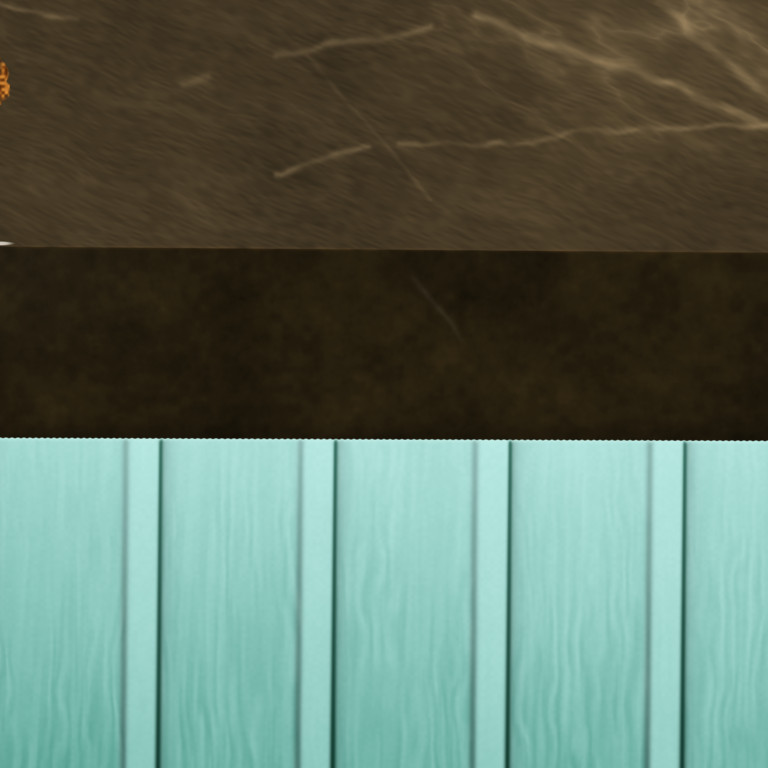
Write a Shadertoy shader that draws this texture.

```glsl
float hash(vec2 p) {
    return fract(sin(dot(p, vec2(127.1, 311.7))) * 43758.5453);
}

float noise(vec2 p) {
    vec2 i = floor(p), f = fract(p);
    f = f * f * (3.0 - 2.0 * f);
    return mix(mix(hash(i), hash(i + vec2(1, 0)), f.x),
               mix(hash(i + vec2(0, 1)), hash(i + vec2(1, 1)), f.x), f.y);
}

float fbm(vec2 p) {
    float sum = 0.0, gain = 0.5;
    for (int i = 0; i < 5; i++) {
        sum += gain * noise(p);
        p = mat2(1.6, 1.2, -1.2, 1.6) * p + 7.3;
        gain *= 0.5;
    }
    return sum;
}

// Soft wandering vein between two points
float vein(vec2 p, vec2 a, vec2 b, float width) {
    p.y += 0.022 * (fbm(p * 16.0) - 0.48);
    vec2 ab = b - a;
    float t = clamp(dot(p - a, ab) / dot(ab, ab), 0.0, 1.0);
    float d = length(p - a - ab * t) / width;
    return exp(-d * d) * (0.35 + noise(p * 45.0));
}

vec3 stoneTop(vec2 p) {
    vec2 q = mat2(0.92, 0.39, -0.39, 0.92) * p;
    q = vec2(dot(p, vec2(0.92, -0.39)), dot(p, vec2(0.39, 0.92)));
    q.y += 0.012 * noise(p * 14.0);
    float streak = noise(q * vec2(28.0, 150.0)) - 0.5;
    float fine = noise(q * vec2(75.0, 290.0)) - 0.5;
    float cloud = fbm(p * 5.0 + 2.0) - 0.48;
    vec3 col = vec3(0.265, 0.218, 0.143);
    col *= 1.0 + 0.13 * streak + 0.17 * fine + 0.4 * cloud;

    // Pale veins, densest at the upper right
    float ridge = 1.0 - abs(2.0 * fbm(q * vec2(4.0, 11.0) + 4.0) - 0.96);
    float corner = smoothstep(0.45, 1.0, p.x) * smoothstep(0.76, 0.96, p.y);
    float pale = pow(ridge, 14.0) * (0.15 + 0.6 * corner) + 0.25 * corner;
    pale += vein(p, vec2(0.36, 0.93), vec2(0.56, 0.965), 0.005) * 0.6;
    pale += vein(p, vec2(0.62, 0.98), vec2(1.0, 0.84), 0.007) * 0.8;
    pale += vein(p, vec2(0.86, 1.0), vec2(1.0, 0.875), 0.007) * 0.7;
    pale += vein(p, vec2(0.52, 0.81), vec2(1.0, 0.84), 0.004) * 0.6;
    pale += vein(p, vec2(0.36, 0.775), vec2(0.48, 0.807), 0.004) * 0.6;
    pale += vein(p, vec2(0.4, 0.93), vec2(0.56, 0.74), 0.003) * 0.3;
    pale += vein(p, vec2(0.0, 0.995), vec2(0.1, 0.977), 0.004) * 0.6;
    pale += vein(p, vec2(0.24, 0.89), vec2(0.27, 0.9), 0.006) * 0.5;
    col += vec3(0.19, 0.165, 0.125) * pale;

    // Amber fragment and white fleck on the left border
    float amber = length((p - vec2(0.0, 0.89)) / vec2(0.011, 0.026));
    amber += 0.8 * (noise(p * 170.0) - 0.5);
    vec3 amberCol = mix(vec3(0.3, 0.12, 0.02), vec3(0.9, 0.58, 0.22), noise(p * 240.0));
    col = mix(col, amberCol, 1.0 - smoothstep(0.7, 1.1, amber));
    float fleck = length((p - vec2(0.0, 0.683)) / vec2(0.018, 0.003));
    return mix(col, vec3(0.8, 0.77, 0.72), 1.0 - smoothstep(0.4, 1.2, fleck));
}

vec3 stoneFront(vec2 p) {
    float mottling = fbm(p * 13.0) - 0.48;
    float grit = fbm(p * 75.0) - 0.48;
    vec3 col = vec3(0.137, 0.108, 0.052) * (1.0 + 0.75 * mottling + 0.45 * grit);
    col += 0.02 * smoothstep(0.3, 0.0, p.x) * smoothstep(0.45, 0.67, p.y);
    col += 0.04 * vein(p, vec2(0.54, 0.64), vec2(0.6, 0.56), 0.004);
    return col * mix(0.78, 1.0, smoothstep(0.425, 0.46, p.y));
}

vec3 paintedBoards(vec2 p) {
    float along = (p.x - 0.2095 + 0.004 * (1.0 - p.y / 0.43)) / 0.2275;
    float board = floor(along), u = fract(along);
    float batten = smoothstep(0.79, 0.83, u);
    float low = 1.0 - p.y / 0.43;

    // Grain bends around a slow warp and is embossed from the left
    vec2 g = vec2(u * 0.2275, p.y) + board * vec2(3.7, 5.1);
    float warp = fbm(g * vec2(16.0, 5.0)) + 0.25 * noise(g * vec2(50.0, 22.0));
    float rings = sin(g.x * 330.0 + warp * 20.0);
    float fibre = noise(g * vec2(190.0, 12.0) + warp * 3.0) - 0.5;
    float patchy = smoothstep(0.25, 0.7, noise(g * vec2(22.0, 6.0) + 9.0));
    float relief = (0.065 * rings * patchy + 0.2 * fibre) * (0.35 + 0.85 * low);

    float light = 0.24 + 1.5 * p.y + 0.13 * (p.x - 0.5);
    light += 0.18 * (fbm(p * vec2(8.0, 5.0)) - 0.48);
    light += mix(relief, 0.13 + 0.22 * low + 0.15 * relief, batten);
    light += 0.05 * (noise(p * 220.0) - 0.5);
    vec3 col = mix(vec3(0.36, 0.645, 0.59), vec3(0.71, 0.905, 0.88), light);

    // Batten shadow and deep groove
    float seam = (u - 0.8) / 0.022;
    col *= 1.0 - (0.17 + 0.14 * low) * exp(-seam * seam);
    float d = (fract(u + 0.5) - 0.5) * 0.2275;
    float core = exp(-pow(d / (0.0028 + 0.0012 * low), 2.0));
    float shade = exp(-max(d, 0.0) / 0.008) * smoothstep(-0.003, 0.001, d);
    col *= 1.0 - 0.25 * shade;
    return mix(col, mix(vec3(0.2, 0.43, 0.37), vec3(0.04, 0.2, 0.15), low), 0.9 * core);
}

void mainImage(out vec4 fragColor, in vec2 fragCoord) {
    vec2 p = fragCoord / iResolution.xy;
    float aa = 1.0 / iResolution.y;
    float rim = 0.679 - 0.008 * p.x;
    float base = 0.430 - 0.004 * p.x;

    vec3 col = mix(stoneFront(p), stoneTop(p), smoothstep(-aa, aa, p.y - rim));
    col += vec3(0.07, 0.045, 0.02) * exp(-pow((p.y - rim) / 0.0022, 2.0)) * noise(p * 60.0);

    // Bright, finely toothed top border of the boards
    float tooth = 0.0012 * (abs(fract(p.x * 128.0) - 0.5) * 2.0 - 0.5);
    float below = base + tooth - p.y;
    vec3 wood = paintedBoards(p);
    wood = mix(wood, vec3(0.77, 0.94, 0.91), 0.75 * exp(-pow(below / 0.003, 2.0)));
    col = mix(col, wood, smoothstep(-aa, aa, below));
    fragColor = vec4(clamp(col, 0.0, 1.0), 1.0);
}
```
